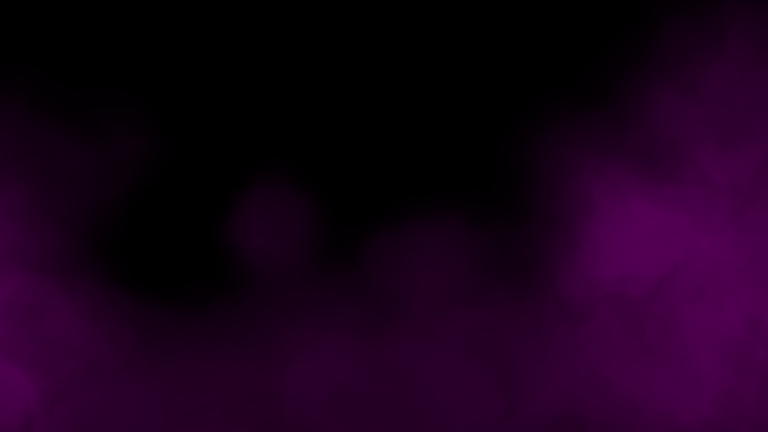
Give the GLSL for this background, as a Shadertoy shader.

```glsl
// Purple smoke rising from the floor and both sides into a black sky.

#define SMOKE_TINT vec3(1.0, 0.0, 1.0)
#define FLOOR_GLOW 0.14
#define FLOOR_TOP 0.43
#define WARP_SCALE 4.5
#define WARP_AMOUNT 0.13
#define GRAIN_SCALE 8.0
#define GRAIN_AMOUNT 0.42
#define FADE_EDGE 0.07

// Sine-free hash, 0 to 1
float hash(vec2 cell) {
    vec3 q = fract(vec3(cell.xyx) * 0.1031);
    q += dot(q, q.yzx + 33.33);
    return fract((q.x + q.y) * q.z);
}

float valueNoise(vec2 p) {
    vec2 cell = floor(p);
    vec2 f = fract(p);
    f = f * f * f * (f * (f * 6.0 - 15.0) + 10.0);
    float low = mix(hash(cell), hash(cell + vec2(1, 0)), f.x);
    float high = mix(hash(cell + vec2(0, 1)), hash(cell + vec2(1, 1)), f.x);
    return mix(low, high, f.y);
}

// Layered noise, each octave turned and doubled
float fbm(vec2 p) {
    const mat2 turn = mat2(1.6, 1.2, -1.2, 1.6);
    float sum = 0.0, weight = 0.5;
    for (int i = 0; i < 5; i++) {
        sum += weight * valueNoise(p);
        p = turn * p + 7.3;
        weight *= 0.5;
    }
    return sum / 0.96875;
}

// Soft elliptical cloud
float puff(vec2 p, vec2 center, vec2 radius, float strength) {
    vec2 d = (p - center) / radius;
    return strength * exp(-dot(d, d));
}

float smokeDensity(vec2 p) {
    // Floor haze
    float d = FLOOR_GLOW * (1.0 - smoothstep(0.06, FLOOR_TOP, p.y));

    // Left bank and its faint wisp
    d += puff(p, vec2(0.00, 0.36), vec2(0.19, 0.34), 0.22);
    d += puff(p, vec2(0.28, 0.66), vec2(0.10, 0.17), 0.04);

    // Middle plumes
    d += puff(p, vec2(0.65, 0.48), vec2(0.11, 0.13), 0.11);
    d += puff(p, vec2(0.77, 0.27), vec2(0.13, 0.13), 0.05);
    d += puff(p, vec2(1.01, 0.41), vec2(0.14, 0.12), 0.10);
    d += puff(p, vec2(1.08, 0.26), vec2(0.20, 0.14), 0.05);

    // Right mass, bright core and upper lobes
    d += puff(p, vec2(1.69, 0.42), vec2(0.32, 0.35), 0.29);
    d += puff(p, vec2(1.41, 0.43), vec2(0.13, 0.15), 0.17);
    d += puff(p, vec2(1.33, 0.64), vec2(0.12, 0.09), 0.05);
    d += puff(p, vec2(1.70, 0.86), vec2(0.16, 0.17), 0.10);
    return d;
}

void mainImage(out vec4 fragColor, in vec2 fragCoord) {
    // Canvas heights, on a 16:9 frame
    vec2 p = fragCoord / iResolution.xy * vec2(16.0 / 9.0, 1.0);

    // Curl the cloud borders
    vec2 warp = vec2(fbm(p * WARP_SCALE), fbm(p * WARP_SCALE + 19.7)) - 0.5;
    float density = smokeDensity(p + WARP_AMOUNT * warp);

    // Billowing texture, then thin smoke fades to black
    float grain = fbm(p * GRAIN_SCALE + 3.0 * warp) - 0.5;
    density *= 1.0 + GRAIN_AMOUNT * grain;
    density *= smoothstep(0.0, FADE_EDGE, density);

    fragColor = vec4(SMOKE_TINT * min(density, 0.36), 1.0);
}
```
